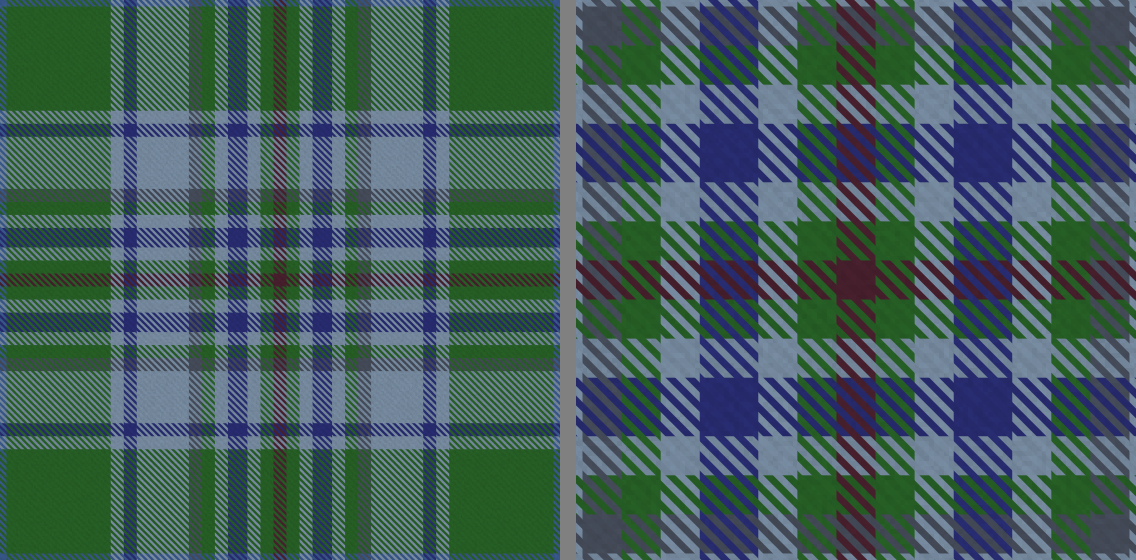
Left: the whole. Right: its middle third, enlarged.
Write a Shadertoy shader that draws this pattern.

```glsl
// Tartan cloth: one mirrored sett of 344 threads fills the canvas each way.
// Warp and weft share the same stripe sequence, and a 2/2 twill shows them
// in turn as fine diagonals, with faint ridges and grain on the threads.

const float THREADS = 344.0;

float hash(vec2 p) {
    vec3 q = fract(p.xyx * vec3(0.1031, 0.1030, 0.0973));
    q += dot(q, q.yzx + 33.33);
    return fract((q.x + q.y) * q.z);
}

// Yarn colour at a position along the sett; px is one pixel in canvas units
vec3 yarn(float x, float px) {
    const vec3 maroon = vec3(0.27, 0.12, 0.17);
    const vec3 green  = vec3(0.145, 0.36, 0.14);
    const vec3 pale   = vec3(0.45, 0.525, 0.605);
    const vec3 navy   = vec3(0.15, 0.165, 0.425);
    const vec3 grey   = vec3(0.26, 0.285, 0.335);
    const vec3 blue   = vec3(0.21, 0.33, 0.52);

    // Stripes from the centre outwards, with the thread where each begins
    vec3 stripe[11] = vec3[11](green, pale, navy, pale, green, grey,
                               pale, navy, pale, green, blue);
    float start[11] = float[11](4.0, 12.0, 20.0, 32.0, 40.0, 48.0,
                                56.0, 88.0, 96.0, 104.0, 168.0);

    float d = abs(fract(x) - 0.5);
    vec3 col = maroon;
    for (int i = 0; i < 11; i++) {
        float edge = start[i] / THREADS;
        col = mix(col, stripe[i], smoothstep(edge - 0.6 * px, edge + 0.6 * px, d));
    }
    return col;
}

void mainImage(out vec4 fragColor, in vec2 fragCoord) {
    float px = 1.0 / iResolution.y;
    vec2 uv = fragCoord * px;

    // Twill: two threads over, two under, falling to the right
    float diagonal = (uv.x + uv.y) * THREADS / 4.0;
    float ridge = abs(fract(diagonal) - 0.5);
    float soft = min(0.25, 0.9 * px * THREADS / 4.0);
    float warpOnTop = smoothstep(0.25 - soft, 0.25 + soft, ridge);
    vec3 col = mix(yarn(uv.y, px), yarn(uv.x, px), warpOnTop);

    // Ridge shading and uneven threads
    col *= 0.98 + 0.04 * warpOnTop;
    col *= 1.0 + 0.06 * (hash(floor(uv * THREADS)) - 0.5);

    fragColor = vec4(col, 1.0);
}
```
